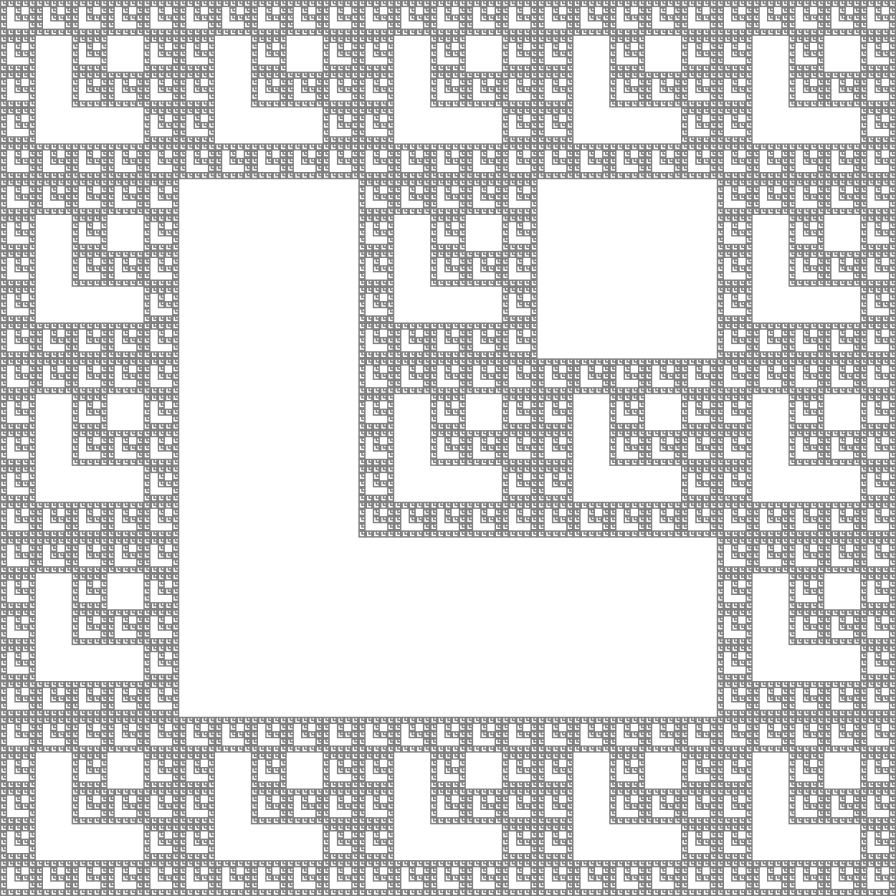
Write a WebGL 2 fragment shader that draws this pattern.

```glsl
#version 300 es
precision highp float;

uniform vec2 u_resolution;
out vec4 fragColor;

// Holes of one 5x5 tile: an L along the left and bottom, plus a square
bool isHole(vec2 cell) {
    bool oddRing = mod(min(cell.x, cell.y), 2.0) > 0.5;
    return oddRing && max(cell.x, cell.y) < 3.5;
}

// 1 where the carpet is solid through every level, 0 inside any hole
float carpet(vec2 p) {
    for (int level = 0; level < 4; level++) {
        p *= 5.0;
        if (isHole(floor(p))) return 0.0;
        p = fract(p);
    }
    return 1.0;
}

void main() {
    // Average the carpet over the pixel footprint
    const int SAMPLES = 8;
    vec2 corner = gl_FragCoord.xy - 0.5;
    float coverage = 0.0;
    for (int j = 0; j < SAMPLES; j++) {
        for (int i = 0; i < SAMPLES; i++) {
            vec2 offset = (vec2(i, j) + 0.5) / float(SAMPLES);
            coverage += carpet((corner + offset) / u_resolution);
        }
    }
    coverage /= float(SAMPLES * SAMPLES);

    // Grey ink on white paper
    fragColor = vec4(mix(vec3(1.0), vec3(0.51), coverage), 1.0);
}
```
